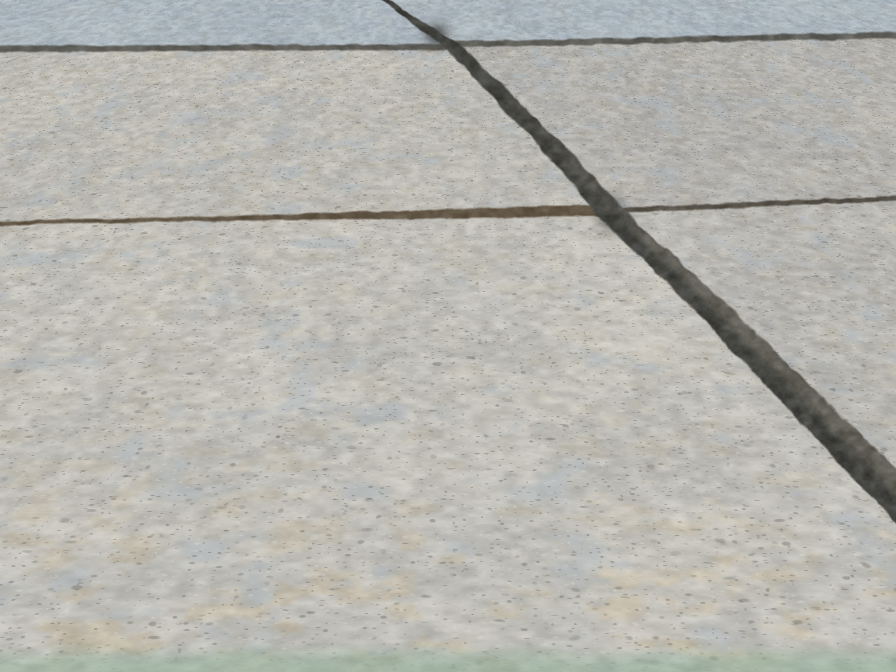
A WebGL 1 fragment shader for this texture:

```glsl
precision highp float;
// Worn paving slabs seen at a low angle, parted by dark open joints.
// Joints are distance bands with rough edges; the stone is layered value
// noise plus random elliptical grains, shrunk towards a horizon.
uniform vec2 u_resolution;

#define HORIZON 1.35
#define GRAIN_DENSITY 58.0
#define GRAIN_STRENGTH 0.75
#define MOTTLE 0.075
#define EDGE_ROUGHNESS 0.006
#define WARM_STONE vec3(0.755, 0.748, 0.722)
#define GREY_STONE vec3(0.695, 0.690, 0.675)
#define BLUE_STONE vec3(0.675, 0.715, 0.745)
#define JOINT_DARK vec3(0.265, 0.265, 0.250)
#define JOINT_WALL vec3(0.410, 0.400, 0.365)
#define JOINT_BROWN vec3(0.350, 0.300, 0.235)
#define MOSS vec3(0.620, 0.705, 0.635)

float hash(vec2 p) {
  vec3 q = fract(vec3(p.xyx) * 0.1031);
  q += dot(q, q.yzx + 33.33);
  return fract((q.x + q.y) * q.z);
}

float noise(vec2 p) {
  vec2 i = floor(p), f = fract(p);
  f = f * f * (3.0 - 2.0 * f);
  return mix(mix(hash(i), hash(i + vec2(1.0, 0.0)), f.x),
             mix(hash(i + vec2(0.0, 1.0)), hash(i + 1.0), f.x), f.y);
}

float fbm(vec2 p) {
  float sum = 0.0, amp = 0.5;
  for (int i = 0; i < 4; i++) {
    sum += amp * noise(p);
    p = p * 2.03 + 17.3;
    amp *= 0.5;
  }
  return sum;
}

// Coverage of a band of the given half width around zero.
float band(float d, float halfWidth, float blur) {
  return 1.0 - smoothstep(-blur, blur, abs(d) - halfWidth);
}

// One random ellipse per cell: x is dark coverage, y is light coverage.
vec2 grains(vec2 p, float chance) {
  vec2 cell = floor(p);
  vec2 centre = 0.3 + 0.4 * vec2(hash(cell + 3.1), hash(cell + 41.7));
  vec2 size = mix(vec2(0.13, 0.12), vec2(0.32, 0.27),
                  vec2(hash(cell + 71.3), hash(cell + 97.9)));
  float r = length((fract(p) - centre) / size);
  float cover = (1.0 - smoothstep(0.45, 1.15, r)) * (0.3 + 0.7 * hash(cell + 23.9));
  float kind = hash(cell + 131.0);
  return cover * vec2(step(kind, chance), step(1.0 - chance * 0.65, kind));
}

void main() {
  vec2 p = gl_FragCoord.xy / u_resolution.y;
  p.x *= 4.0 / 3.0 * u_resolution.y / u_resolution.x;
  float blur = max(0.0022, 1.0 / u_resolution.y);
  float depth = HORIZON - p.y;
  vec2 ground = vec2((p.x - 0.67) / depth, -2.0 * log(depth)) + 8.0;

  // Joint layout: one receding diagonal and two cross joints
  float rough = (fbm(p * 48.0) - 0.47) * EDGE_ROUGHNESS * 2.0;
  float below = 0.93 - p.y;
  float diagonal = p.x - 0.675 - below * (below > 0.0 ? 0.988 : 1.45);
  diagonal += 0.009 * exp(-pow((p.y - 0.67) / 0.06, 2.0)) + rough;
  float halfGap = max(0.005, 0.013 + below * (below > 0.0 ? 0.040 : 0.11));
  float right = smoothstep(-0.003, 0.003, diagonal);
  float farLine = mix(0.927 + 0.005 * p.x, 0.934 + 0.021 * (p.x - 0.686), right);
  float nearLine = mix(0.668 + 0.021 * p.x, 0.687 + 0.045 * (p.x - 0.9375), right);
  float farDist = p.y - farLine + rough * 0.45;
  float nearDist = p.y - nearLine + rough * 0.45;

  // Base colour of each slab
  float farSlab = smoothstep(-blur, blur, farDist);
  float nearSlab = 1.0 - smoothstep(-blur, blur, nearDist);
  vec3 stone = mix(WARM_STONE, GREY_STONE, right * mix(0.85, 0.55, nearSlab));
  stone = mix(stone, WARM_STONE * 0.98, (1.0 - right) * (1.0 - nearSlab));
  stone = mix(stone, BLUE_STONE, farSlab);

  // Soft stains: grey, ochre and bluish patches
  float stain = fbm(ground * vec2(9.0, 8.0));
  float fine = fbm(ground * vec2(46.0, 54.0));
  stone += (stain - 0.47) * MOTTLE * vec3(0.9, 0.8, 0.6);
  stone += (fine - 0.47) * MOTTLE * 2.4;
  float front = 1.0 - smoothstep(0.0, 0.45, p.y);
  float ochre = smoothstep(0.48, 0.68, fbm(ground * vec2(20.0, 24.0) + 5.0));
  stone += ochre * (0.35 + front) * vec3(0.008, -0.010, -0.040);
  float bluish = smoothstep(0.56, 0.72, fbm(ground * 13.0 + 31.0));
  stone = mix(stone, BLUE_STONE, bluish * 0.45);

  // Aggregate grains in three sizes
  for (int i = 0; i < 3; i++) {
    float k = float(i);
    vec2 q = ground * GRAIN_DENSITY * (0.6 + 0.45 * k);
    q.y += 0.35 * noise(q * 0.7);
    vec2 g = grains(q + k * 57.0, 0.12 + 0.07 * k);
    g *= GRAIN_STRENGTH * (1.0 - 0.55 * farSlab);
    stone = mix(stone, vec3(0.44, 0.43, 0.41), g.x * 0.60);
    stone = mix(stone, vec3(0.86, 0.85, 0.81), g.y * 0.55);
  }
  float mossEdge = 1.0 - smoothstep(0.008, 0.045, p.y + (stain - 0.5) * 0.03);
  stone = mix(stone, MOSS + (fine - 0.5) * 0.12, mossEdge * 0.75);

  // Fill the joints: shaded floor, lit far wall, earthy cross joints
  float grit = (fbm(p * vec2(75.0, 90.0)) - 0.47) * 0.22;
  float farJoint = band(farDist, 0.0045, blur);
  float nearWidth = mix(0.0030 + 0.0050 * smoothstep(0.2, 0.88, p.x), 0.0038, right);
  float nearJoint = band(nearDist, nearWidth, blur);
  vec3 color = mix(stone, mix(JOINT_DARK, JOINT_WALL, 0.45) + grit, farJoint * 0.9);
  color = mix(color, mix(JOINT_BROWN, JOINT_DARK, right * 0.6) + grit, nearJoint * 0.92);
  float across = diagonal / halfGap;
  float wall = smoothstep(-0.45, 0.5, across) * smoothstep(-0.05, 0.4, below);
  vec3 gap = mix(JOINT_DARK, JOINT_WALL, wall * 0.85) + grit;
  color = mix(color, gap, band(diagonal, halfGap, blur * 1.5));

  // Shadowed hollows where the joints meet
  float hollow = exp(-dot((p - vec2(0.910, 0.680)) * vec2(52.0, 44.0), (p - vec2(0.910, 0.680)) * vec2(52.0, 44.0)));
  hollow += exp(-dot((p - vec2(0.650, 0.948)) * 60.0, (p - vec2(0.650, 0.948)) * 60.0));
  color = mix(color, JOINT_DARK + grit, clamp(hollow * 0.8, 0.0, 1.0));
  gl_FragColor = vec4(clamp(color, 0.0, 1.0), 1.0);
}
```
